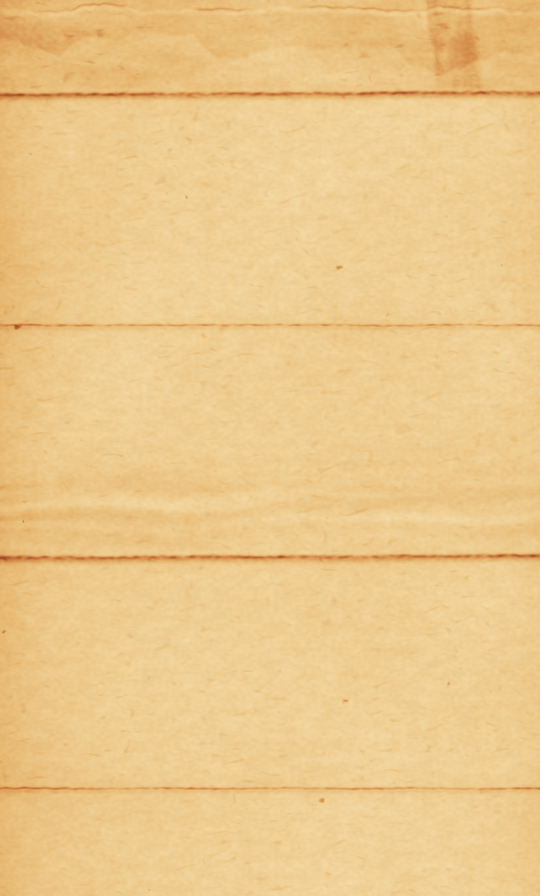
Reproduce this texture procedurally as a Shadertoy shader.

```glsl
// Aged tan paper, ruled across by four rust lines, alternately faint and bold.
// Clouds, grain, fibres, stains and rules add up to one "wear" value,
// which a colour ramp then turns from pale cream to rust.

const vec3 CREAM = vec3(0.945, 0.830, 0.610);
const vec3 AMBER = vec3(0.90, 0.715, 0.435);
const vec3 OCHRE = vec3(0.82, 0.52, 0.27);
const vec3 RUST  = vec3(0.64, 0.32, 0.16);

const float FIRST_RULE   = 0.120;   // height of the lowest rule
const float RULE_SPACING = 0.2585;
const float FAINT_WIDTH  = 0.0013;  // gaussian radii
const float BOLD_WIDTH   = 0.0021;
const float HEAD_HEIGHT  = 0.896;   // stained strip above the top rule
const float TAPE_X       = 0.507;
const float TAPE_WIDTH   = 0.025;
const float GRAIN        = 0.24;
const float CLOUDS       = 0.24;
const int   SPECKS       = 13;

vec2 hash2(vec2 p) {
    vec3 q = fract(p.xyx * vec3(0.1031, 0.1030, 0.0973));
    q += dot(q, q.yzx + 33.33);
    return fract((q.xx + q.yz) * q.zy);
}

float gradDot(vec2 cell, vec2 corner, vec2 f) {
    float a = 6.28318 * hash2(cell + corner).x;
    return dot(vec2(cos(a), sin(a)), f - corner);
}

// Gradient noise, about -0.7 to 0.7
float noise(vec2 p) {
    vec2 i = floor(p), f = p - i;
    vec2 u = f * f * f * (f * (f * 6.0 - 15.0) + 10.0);
    return mix(mix(gradDot(i, vec2(0, 0), f), gradDot(i, vec2(1, 0), f), u.x),
               mix(gradDot(i, vec2(0, 1), f), gradDot(i, vec2(1, 1), f), u.x), u.y);
}

float fbm(vec2 p) {
    float sum = 0.0, amp = 1.0;
    for (int i = 0; i < 4; i++) {
        sum += amp * noise(p);
        p = p * 2.03 + 17.3;
        amp *= 0.55;
    }
    return sum;
}

// Soft ridge: 1 on the centre line, fading over the radius
float ridge(float d, float radius) {
    return exp(-d * d / (radius * radius));
}

// Ground tone, grain, fibres and horizontal streaks
float paper(vec2 p, float width) {
    float wear = 0.14 + CLOUDS * fbm(p * vec2(4.0, 5.0));
    wear += GRAIN * fbm(p * vec2(45.0, 75.0)) + GRAIN * noise(p * vec2(170.0, 220.0) + 40.0);
    wear += 0.75 * exp(-p.x / 0.055) + 0.25 * exp((p.x - width) / 0.03);
    float patches = 0.6 + 0.8 * noise(p * 9.0 + 5.0);
    float fibre = noise(p * vec2(65.0, 150.0) + 1.5 * noise(p * 30.0));
    wear += 0.6 * patches * smoothstep(0.25, 0.6, fibre);
    float streak = noise(vec2(p.x * 3.0, p.y * 75.0 + 1.5 * noise(p * 7.0)) + 9.0);
    float streakZone = ridge(p.y - 0.43, 0.045);
    return wear + streakZone * (0.25 + 0.8 * streak);
}

// Ruled lines: soft dark core, ochre bleed below, strength varied by noise
float rules(vec2 p, float px) {
    float index = round((p.y - FIRST_RULE) / RULE_SPACING);
    float bold = mod(index, 2.0);
    float wobble = 0.0010 * noise(vec2(p.x * 14.0, index * 5.3))
                 + 0.0008 * noise(vec2(p.x * 90.0, index * 3.7));
    float d = p.y - FIRST_RULE - index * RULE_SPACING - wobble - 0.004 * bold * (p.x - 0.3);
    float ink = 0.85 + 0.5 * noise(vec2(p.x * 11.0, index * 7.1))
              + 0.7 * noise(vec2(p.x * 110.0, p.y * 200.0));
    float core = ridge(d, mix(FAINT_WIDTH, BOLD_WIDTH, bold) + 0.2 * px);
    float bleed = ridge(d + 0.0035, 0.0022 + 0.0012 * bold);
    return core * ink * mix(1.25, 1.75, bold) + bleed * mix(0.3, 0.8, bold)
         + 0.2 * exp(-abs(d) / 0.008);
}

// Stained strip at the head: tide mark, torn edge and tape
float headStain(vec2 p) {
    float inside = smoothstep(HEAD_HEIGHT - 0.002, HEAD_HEIGHT + 0.010, p.y);
    float tide = p.y - 0.945 - 0.030 * fbm(vec2(p.x * 9.0, 3.0)) + 0.04 * (p.x - 0.3);
    float wear = 0.42 + 0.40 * smoothstep(-0.003, 0.004, tide) * exp(-max(tide, 0.0) / 0.035);
    wear += 0.30 * ridge(tide, 0.002) * smoothstep(-0.2, 0.4, noise(p * 12.0));
    wear += 0.40 * fbm(p * vec2(8.0, 30.0));
    float tear = p.y - 0.990 - 0.010 * fbm(vec2(p.x * 13.0, 8.0));
    float broken = smoothstep(-0.25, 0.35, noise(vec2(p.x * 16.0, 2.5)));
    wear += 0.7 * broken * ridge(tear, 0.0016) - 0.4 * ridge(tear + 0.004, 0.003);
    float tapeD = abs(p.x - TAPE_X + 0.12 * (p.y - 0.95)) - TAPE_WIDTH - 0.004 * noise(p * 30.0);
    float tape = 1.0 - smoothstep(-0.004, 0.004, tapeD);
    wear += tape * (0.55 + 0.45 * fbm(p * vec2(45.0, 14.0)));
    return inside * wear;
}

// Scattered small rust spots
float specks(vec2 p, float width, float px) {
    float wear = 0.0;
    for (int i = 0; i < SPECKS; i++) {
        vec2 place = hash2(vec2(float(i) * 7.0 + 3.0, 51.0));
        vec2 shape = hash2(vec2(float(i) * 5.0 + 1.0, 87.0));
        vec2 radius = mix(vec2(0.0012), vec2(0.0046, 0.0032), shape * shape);
        vec2 q = p - place * vec2(width, 0.88) + 0.003 * noise(p * 150.0);
        float r = length(q / (radius + 0.3 * px));
        wear += (0.6 + 1.2 * shape.y) * (1.0 - smoothstep(0.2, 1.3, r));
    }
    return wear;
}

void mainImage(out vec4 fragColor, in vec2 fragCoord) {
    float px = 1.0 / iResolution.y;
    vec2 p = fragCoord * px;
    float width = iResolution.x * px;
    float wear = paper(p, width) + rules(p, px) + headStain(p) + specks(p, width, px);

    // Colour ramp; negative wear brightens the paper slightly
    vec3 color = mix(CREAM, AMBER, clamp(wear, -0.25, 1.0));
    color = mix(color, OCHRE, clamp(wear - 1.0, 0.0, 1.0));
    color = mix(color, RUST, clamp(wear - 2.0, 0.0, 1.0));
    fragColor = vec4(color, 1.0);
}
```
